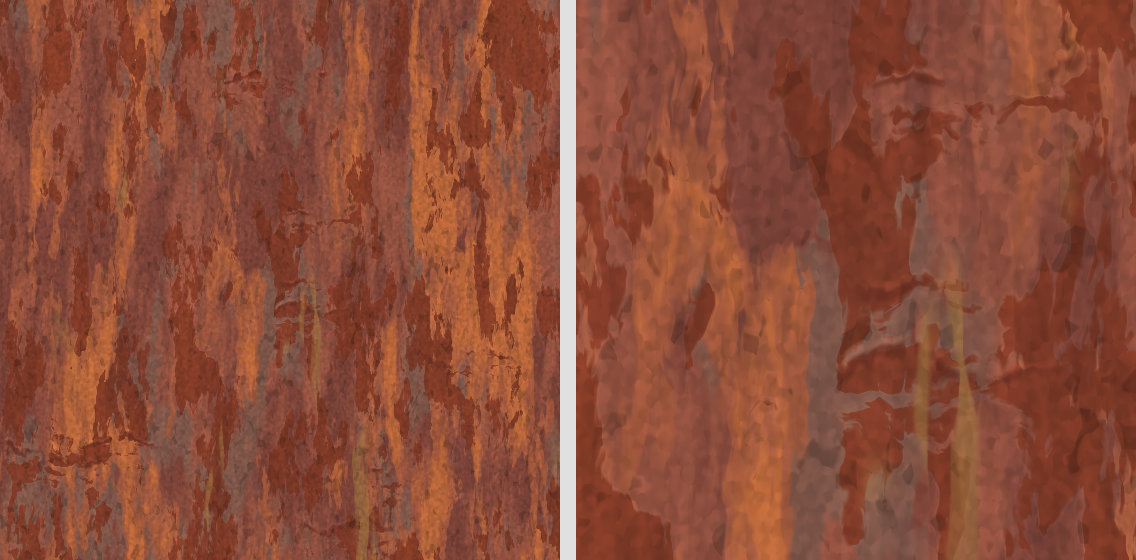
Left, the full canvas; right, a detail of the centre.
Reproduce this texture procedurally as a WebGL 2 fragment shader.

```glsl
#version 300 es
precision highp float;
// Weathered rusty metal: stretched cellular noise lays down mauve, grey and
// orange vertical strokes, then chips of dark rust, scattered wrinkles with
// horizontal scratches below them, a few ochre runs and a fine grain.

uniform vec2 u_resolution;
out vec4 fragColor;

vec3 hash3(vec2 p) {
    vec3 q = fract(p.xyx * vec3(0.1031, 0.1030, 0.0973));
    q += dot(q, q.yxz + 33.33);
    return fract((q.xxy + q.yzz) * q.zyx);
}

// Smooth cellular noise: random cell values blended by distance to their points
float cellNoise(vec2 p) {
    vec2 cell = floor(p), f = p - cell;
    float total = 0.0, weights = 0.0005;
    for (int y = -1; y <= 1; y++) {
        for (int x = -1; x <= 1; x++) {
            vec2 offset = vec2(x, y);
            vec3 h = hash3(cell + offset + 71.0);
            vec2 d = offset + h.xy - f;
            float w = max(0.0, 1.0 - dot(d, d));
            w *= w * w;
            total += w * h.z;
            weights += w;
        }
    }
    return total / weights;
}

float layered(vec2 p, int octaves) {
    float sum = 0.0, amplitude = 1.0, range = 0.0;
    for (int i = 0; i < octaves; i++) {
        sum += amplitude * cellNoise(p);
        range += amplitude;
        amplitude *= 0.62;
        p = p * 2.03 + vec2(17.3, 41.7);
    }
    return sum / range;
}

// x: crease line, y: lit lip above it, z: scratched zone below it
vec3 wrinkles(vec2 p, float wobble) {
    vec3 result = vec3(0.0);
    for (int i = 0; i < 11; i++) {
        vec3 h = hash3(vec2(float(i) * 7.0 + 3.0, 29.0));
        vec2 q = p - h.xy;
        q.x -= floor(q.x + 0.5);
        float reach = 0.05 + 0.09 * h.z;
        float span = 1.0 - smoothstep(0.45, 1.0, abs(q.x) / reach);
        float d = q.y + 0.007 * sin(q.x * 45.0 + h.z * 20.0) + 0.035 * (wobble - 0.5);
        float crease = 1.0 - smoothstep(0.001, 0.006, abs(d));
        float lip = 1.0 - smoothstep(0.001, 0.005, abs(d - 0.006));
        float zone = smoothstep(-0.10, -0.01, d) * (1.0 - smoothstep(-0.005, 0.015, d));
        result = max(result, span * vec3(crease, lip, zone));
    }
    return result;
}

void main() {
    vec2 p = gl_FragCoord.xy / u_resolution;
    float wobble = layered(p * vec2(34.0, 20.0) + 5.0, 3);
    vec2 w = p + vec2(0.012, 0.03) * (wobble - 0.5);
    vec3 wrinkle = wrinkles(p, wobble);

    // Mauve ground with long faint streaks
    float ground = layered(w * vec2(17.0, 4.0) + 11.0, 5);
    vec3 color = mix(vec3(0.475, 0.255, 0.215), vec3(0.58, 0.32, 0.25),
                     smoothstep(0.36, 0.58, ground));

    // Soft grey worn patches
    float grey = layered(w * vec2(15.0, 4.5) + 83.0, 4);
    color = mix(color, vec3(0.49, 0.345, 0.295), 0.85 * smoothstep(0.53, 0.66, grey));

    // Orange strokes with ragged ends and brighter cores
    float stroke = layered(w * vec2(19.0, 3.6) + 37.0, 5);
    stroke += 0.10 * (cellNoise(p * vec2(5.0, 3.0) + 2.0) - 0.5);
    color = mix(color, vec3(0.635, 0.345, 0.235), 0.9 * smoothstep(0.505, 0.56, stroke));
    color = mix(color, vec3(0.735, 0.405, 0.225), 0.9 * smoothstep(0.58, 0.68, stroke));

    // Dark rust chips, turning into level scratches under the wrinkles
    float chips = layered(w * vec2(25.0, 8.0) + 59.0, 5);
    chips += 0.14 * (cellNoise(p * vec2(7.0, 4.0) + 23.0) - 0.5);
    float scratches = layered(w * vec2(11.0, 42.0) + 97.0, 4);
    float rust = mix(chips, scratches + 0.035, 0.65 * wrinkle.z);
    float rustMask = smoothstep(0.575, 0.625, rust);
    float rim = smoothstep(0.54, 0.57, rust) * (1.0 - rustMask);
    vec3 rustColor = mix(vec3(0.43, 0.19, 0.13), vec3(0.55, 0.24, 0.15), ground);
    color += 0.018 * rim;
    color = mix(color, rustColor, 0.88 * rustMask);

    // Broken crease lines
    float broken = smoothstep(0.42, 0.58, chips);
    color = mix(color, vec3(0.41, 0.18, 0.13), 0.8 * wrinkle.x * broken);
    color += vec3(0.05, 0.03, 0.02) * wrinkle.y * broken;

    // Rare thin ochre runs
    float ochre = cellNoise(p * vec2(30.0, 5.0) + 131.0);
    float threads = cellNoise(p * vec2(140.0, 16.0) + 7.0);
    color = mix(color, vec3(0.59, 0.43, 0.24),
                0.65 * smoothstep(0.87, 0.96, ochre) * smoothstep(0.35, 0.65, threads));

    // Hairline streaks, pits and grain
    color *= 1.0 + 0.10 * (threads - 0.5);
    float grain = cellNoise(p * vec2(230.0, 190.0) + 19.0);
    color *= 1.0 + 0.17 * (grain - 0.5);
    float pits = cellNoise(p * vec2(120.0, 75.0) + 211.0);
    color *= 1.0 - 0.16 * smoothstep(0.80, 0.92, pits);

    fragColor = vec4(clamp(color, 0.0, 1.0), 1.0);
}
```
